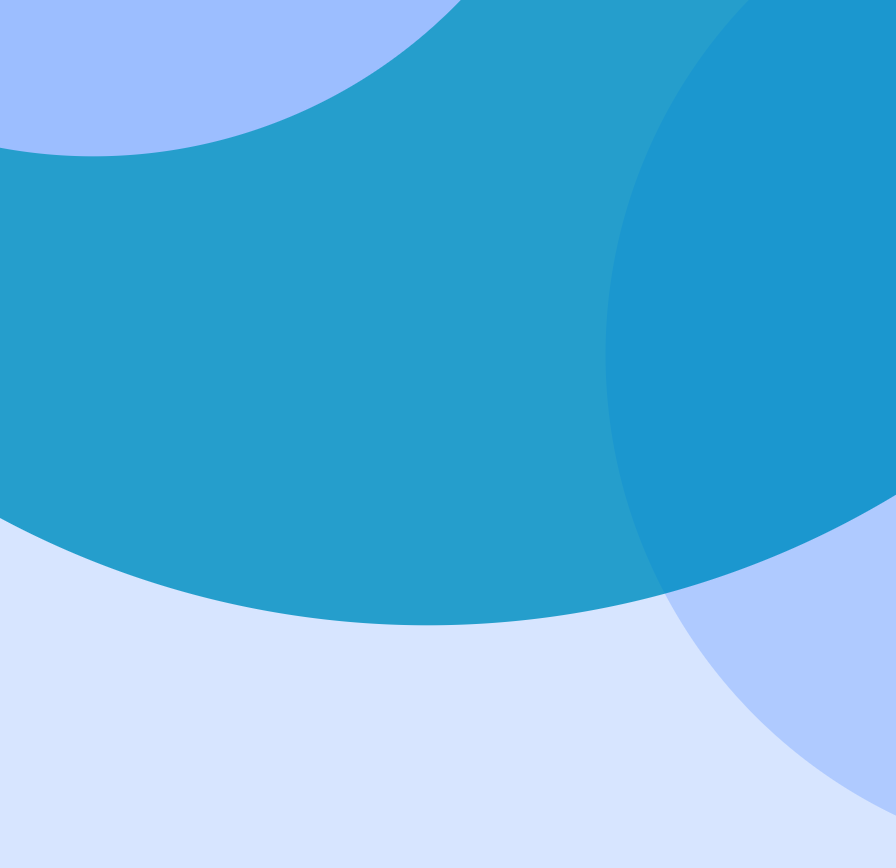
This background is drawn by a Shadertoy shader. Its source:

```glsl
// Flat overlapping discs: a huge teal disc hangs over a pale blue ground,
// a translucent disc tints both from the right, and a periwinkle disc
// covers the top left. Each is an antialiased circle distance, layered in order.

const vec3 PALE_BLUE  = vec3(0.843, 0.898, 1.000);
const vec3 SOFT_BLUE  = vec3(0.686, 0.792, 1.000);
const vec3 TEAL       = vec3(0.145, 0.620, 0.800);
const vec3 DEEP_BLUE  = vec3(0.106, 0.592, 0.812);
const vec3 PERIWINKLE = vec3(0.612, 0.745, 1.000);

// Coverage of a disc, from 0 outside to 1 inside, softened over one pixel.
float disc(vec2 p, vec2 center, float radius, float pixel) {
    float dist = length(p - center) - radius;
    return clamp(0.5 - dist / pixel, 0.0, 1.0);
}

void mainImage(out vec4 fragColor, in vec2 fragCoord) {
    // Canvas units: height is 1, origin at the lower left.
    float pixel = 1.0 / iResolution.y;
    vec2 p = fragCoord * pixel;

    float hugeDisc  = disc(p, vec2(0.4926, 1.3226), 1.0430, pixel);
    float rightDisc = disc(p, vec2(1.2863, 0.5914), 0.5887, pixel);
    float topDisc   = disc(p, vec2(0.1075, 1.4073), 0.5874, pixel);

    // The right disc shades the ground and the teal with its own tints.
    vec3 ground = mix(PALE_BLUE, SOFT_BLUE, rightDisc);
    vec3 water  = mix(TEAL, DEEP_BLUE, rightDisc);

    // Layers from back to front.
    vec3 color = mix(ground, water, hugeDisc);
    color = mix(color, PERIWINKLE, topDisc);

    fragColor = vec4(color, 1.0);
}
```
